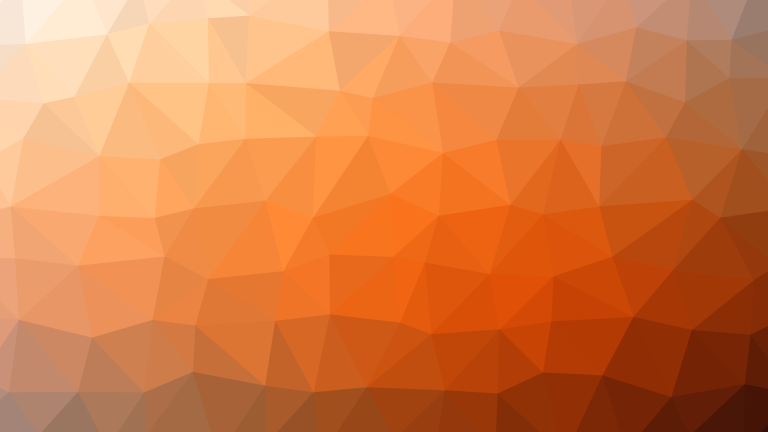
Give the GLSL for this background, as a Shadertoy shader.

```glsl
// Low-poly backdrop: a jittered lattice is cut into flat triangles, tinted from
// pale cream (top left) through orange to dark brown (bottom right).
// Each facet averages one colour ramp read along x with the same ramp along y.

const float CELL = 0.1366;                // lattice pitch, in canvas heights
const vec2 ORIGIN = vec2(0.067, 0.109);   // lattice node (0,0), in canvas heights
const vec2 JITTER = vec2(0.34, 0.27);     // largest node shift, in cells
const float FACET_CONTRAST = 0.035;       // random brightness range of the facets

const int LAST_STOP = 8;
const vec3 RAMP[9] = vec3[9](
    vec3(1.00, 0.96, 0.92),
    vec3(1.00, 0.85, 0.70),
    vec3(1.00, 0.73, 0.48),
    vec3(1.00, 0.61, 0.30),
    vec3(0.97, 0.46, 0.12),
    vec3(0.90, 0.345, 0.04),
    vec3(0.77, 0.25, 0.01),
    vec3(0.49, 0.15, 0.02),
    vec3(0.21, 0.06, 0.03));

float hash(vec2 p) {
    return fract(sin(dot(p, vec2(127.1, 311.7))) * 43758.5453);
}

float cross2(vec2 a, vec2 b) {
    return a.x * b.y - a.y * b.x;
}

vec3 ramp(float t) {
    float s = clamp(t, 0.0, 1.0) * float(LAST_STOP);
    int i = min(int(s), LAST_STOP - 1);
    return mix(RAMP[i], RAMP[i + 1], s - float(i));
}

// Lattice node shifted at random, in cell units
vec2 node(vec2 id) {
    vec2 shift = vec2(hash(id), hash(id + 57.3));
    return id + JITTER * (2.0 * shift - 1.0);
}

// Delaunay rule: cut a-c when the angles at a and c sum to over 180 degrees
bool cutsAC(vec2 a, vec2 b, vec2 c, vec2 d) {
    float sinA = cross2(b - a, d - a), cosA = dot(b - a, d - a);
    float sinC = cross2(d - c, b - c), cosC = dot(d - c, b - c);
    return sinA * cosC + cosA * sinC < 0.0;
}

// Signed distance to the line a-b, positive on its left
float leftOf(vec2 p, vec2 a, vec2 b) {
    return cross2(b - a, p - a) / length(b - a);
}

// Flat facet colour, weighted by its soft coverage of p
vec4 facet(vec2 p, vec2 a, vec2 b, vec2 c, float pixel) {
    float inside = min(leftOf(p, a, b), min(leftOf(p, b, c), leftOf(p, c, a)));
    float coverage = clamp(0.5 + inside / pixel, 0.0, 1.0);
    if (coverage <= 0.0) return vec4(0.0);

    vec2 centre = (a + b + c) / 3.0;
    vec2 uv = (ORIGIN + CELL * centre) * iResolution.y / iResolution.xy;
    vec3 tint = 0.5 * (ramp(uv.x) + ramp(1.0 - uv.y));
    tint *= 1.0 + FACET_CONTRAST * (2.0 * hash(centre) - 1.0);
    return vec4(tint, 1.0) * coverage;
}

void mainImage(out vec4 fragColor, in vec2 fragCoord) {
    vec2 p = (fragCoord / iResolution.y - ORIGIN) / CELL;
    float pixel = 1.0 / (iResolution.y * CELL);
    vec4 sum = vec4(0.0);

    // Jittered cells can reach into their neighbours
    for (int y = -1; y <= 1; y++) {
        for (int x = -1; x <= 1; x++) {
            vec2 id = floor(p) + vec2(x, y);
            vec2 a = node(id);
            vec2 b = node(id + vec2(1.0, 0.0));
            vec2 c = node(id + vec2(1.0, 1.0));
            vec2 d = node(id + vec2(0.0, 1.0));
            if (cutsAC(a, b, c, d)) {
                sum += facet(p, a, b, c, pixel) + facet(p, a, c, d, pixel);
            } else {
                sum += facet(p, a, b, d, pixel) + facet(p, b, c, d, pixel);
            }
        }
    }
    fragColor = vec4(clamp(sum.rgb / max(sum.a, 1e-4), 0.0, 1.0), 1.0);
}
```
